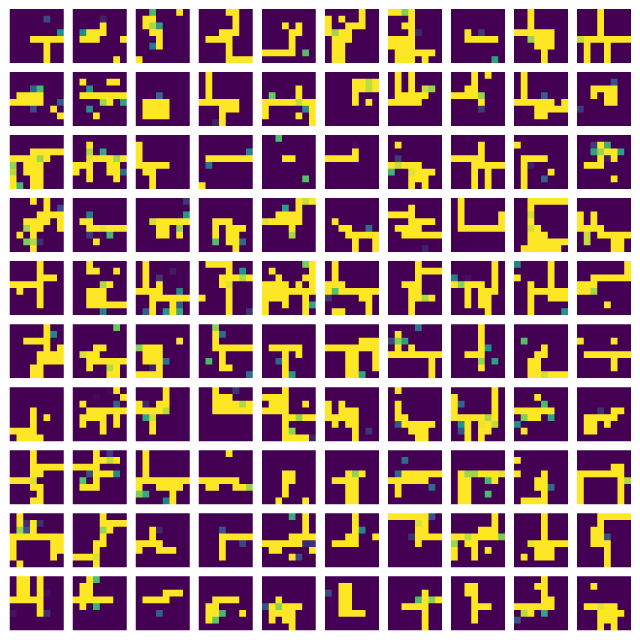
Reproduce this pattern procedurally as a Shadertoy shader.

```glsl
float hash(vec2 p) {
    return fract(sin(dot(p, vec2(127.1, 311.7))) * 43758.5453);
}

float tileRand(vec2 tile, float k) {
    return hash(tile + k * vec2(17.3, 9.1));
}

// Purple, blue, teal, green, yellow ramp
vec3 palette(float t) {
    vec3 c = mix(vec3(0.267, 0.005, 0.329), vec3(0.229, 0.322, 0.546), clamp(t * 4.0, 0.0, 1.0));
    c = mix(c, vec3(0.128, 0.567, 0.551), clamp(t * 4.0 - 1.0, 0.0, 1.0));
    c = mix(c, vec3(0.369, 0.789, 0.383), clamp(t * 4.0 - 2.0, 0.0, 1.0));
    return mix(c, vec3(0.993, 0.906, 0.144), clamp(t * 4.0 - 3.0, 0.0, 1.0));
}

bool between(float x, float a, float b) {
    return x >= min(a, b) && x <= max(a, b);
}

// Stepped corridor with side branches and a solid block, on an 8 by 8 grid
bool corridor(vec2 cell, vec2 tile) {
    if (tileRand(tile, 1.0) < 0.36) cell = cell.yx;

    float first = floor(4.0 * pow(tileRand(tile, 2.0), 2.0));
    float last = 7.0 - floor(4.0 * pow(tileRand(tile, 3.0), 2.0));
    if (!between(cell.x, first, last)) return false;

    // Trunk, shifting sideways at one column
    float bend = 2.0 + floor(4.0 * tileRand(tile, 4.0));
    float startRow = 3.0 + floor(2.0 * tileRand(tile, 5.0));
    float endRow = startRow + floor(3.0 * tileRand(tile, 6.0)) - 1.0;
    float row = cell.x < bend ? startRow : endRow;
    if (cell.y == row) return true;
    if (cell.x == bend && between(cell.y, startRow, endRow)) return true;

    // Branches, some reaching the tile edge
    vec2 seed = tile * 8.0 + vec2(cell.x, 91.0);
    if (hash(seed) < mix(0.15, 0.6, tileRand(tile, 7.0))) {
        float reach = 1.0 + floor(5.5 * hash(seed + 37.7));
        float side = hash(seed + 71.3) < 0.58 ? -1.0 : 1.0;
        if (between(cell.y, row, row + side * reach)) return true;
    }

    // Block thickening the trunk
    float blockX = floor(6.0 * tileRand(tile, 8.0));
    float blockWidth = floor(4.0 * tileRand(tile, 9.0));
    float blockHeight = floor(3.0 * tileRand(tile, 10.0));
    return between(cell.x, blockX, blockX + blockWidth)
        && between(cell.y, row, row - blockHeight);
}

float cellValue(vec2 cell, vec2 tile) {
    vec2 id = tile * 8.0 + cell;
    float chance = hash(id + 5.3);
    float tint = hash(id + 43.9);

    if (corridor(cell, tile)) return chance < 0.04 ? 0.8 + 0.18 * tint : 1.0;

    // Loose cells gather beside the corridor
    if (chance < 0.008) return 1.0;
    if (chance < 0.085) {
        bool beside = corridor(cell + vec2(1, 0), tile) || corridor(cell - vec2(1, 0), tile)
                   || corridor(cell + vec2(0, 1), tile) || corridor(cell - vec2(0, 1), tile);
        if (beside || chance < 0.02) return 0.9 * pow(tint, 1.4);
    }
    return 0.0;
}

vec3 gridColor(vec2 uv) {
    vec2 q = (uv - 0.0152) / 0.0985;
    vec2 tile = floor(q);
    vec2 local = fract(q) * 0.0985 / 0.0843;
    bool outside = any(lessThan(tile, vec2(0.0))) || any(greaterThan(tile, vec2(9.0)));
    if (outside || max(local.x, local.y) >= 1.0) return vec3(1.0);
    return palette(cellValue(floor(local * 8.0), tile));
}

void mainImage(out vec4 fragColor, in vec2 fragCoord) {
    // 4 by 4 supersampling smooths every cell edge
    vec3 sum = vec3(0.0);
    for (int i = 0; i < 16; i++) {
        vec2 offset = (vec2(i % 4, i / 4) + 0.5) / 4.0 - 0.5;
        sum += gridColor((fragCoord + offset) / iResolution.xy);
    }
    fragColor = vec4(sum / 16.0, 1.0);
}
```
